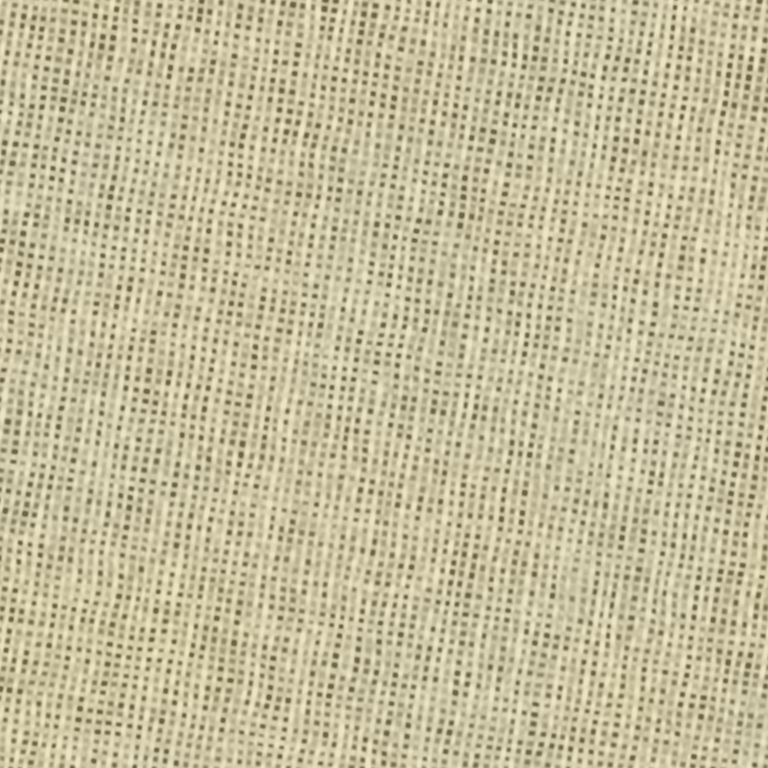
This texture is drawn by a Shadertoy shader. Its source:

```glsl
// Draws a fine, slightly tilted linen cloth with uneven threads and small dark gaps.

const float PI = 3.14159;
const float TILT = 0.14;                    // clockwise lean in radians
const vec2 THREADS = vec2(75.0, 78.0);      // warp and weft threads per canvas
const vec3 GAP_COLOR = vec3(0.42, 0.39, 0.26);
const vec3 THREAD_COLOR = vec3(0.90, 0.87, 0.74);

// Sine-free hash, 0 to 1
float hash(vec2 p) {
    vec3 h = fract(p.xyx * 0.1031);
    h += dot(h, h.yzx + 33.33);
    return fract((h.x + h.y) * h.z);
}

// Smooth value noise, 0 to 1
float noise(vec2 p) {
    vec2 cell = floor(p);
    vec2 f = fract(p);
    f = f * f * (3.0 - 2.0 * f);
    float low = mix(hash(cell), hash(cell + vec2(1.0, 0.0)), f.x);
    float high = mix(hash(cell + vec2(0.0, 1.0)), hash(cell + vec2(1.0, 1.0)), f.x);
    return mix(low, high, f.y);
}

// Canvas position to cloth axes: x across the warp, y along it
vec2 toCloth(vec2 p, float angle) {
    float c = cos(angle);
    float s = sin(angle);
    return vec2(c * p.x - s * p.y, s * p.x + c * p.y);
}

// Soft coverage of a thread centred in each unit cell
float threadCover(float x, float halfWidth, float softness) {
    float d = abs(fract(x) - 0.5);
    return 1.0 - smoothstep(halfWidth - softness, halfWidth + softness, d);
}

// Thickness variation of one thread along its length, -0.5 to 0.5
float slub(float id, float along, float seed) {
    float lengthwise = noise(vec2(id * 7.0 + seed, along * 0.35));
    return 0.65 * lengthwise + 0.35 * hash(vec2(id, seed)) - 0.5;
}

// Openness of the weave: faint patches and one packed streak
float weaveOpenness(vec2 cloth) {
    float alongWarp = noise(cloth * vec2(24.0, 7.0) + 5.0);
    float alongWeft = noise(cloth * vec2(7.0, 24.0) + 60.0);
    vec2 streak = (cloth - toCloth(vec2(0.76, 0.36), TILT)) / vec2(0.05, 0.2);
    return 0.3 + 0.22 * alongWarp + 0.18 * alongWeft - 0.3 * exp(-dot(streak, streak));
}

// Darkness of the gap nearest to t; every second column is more open
float gapDepth(vec2 t, float openness) {
    vec2 id = floor(t + 0.5);
    float paired = mod(id.x, 2.0) - 0.5;
    float column = noise(vec2(id.x * 5.0 + 11.0, t.y * 0.12)) - 0.5;
    float own = hash(id + 9.0) - 0.5;
    return clamp(openness + 0.22 * paired + 0.35 * column + 0.75 * own, 0.0, 1.0);
}

// Brightness of the weave, 0 in the deepest gaps and 1 on thread crowns
float weaveTone(vec2 t, float openness) {
    vec2 id = floor(t);
    float warpSlub = slub(id.x, t.y, 3.0);
    float weftSlub = slub(id.y, t.x, 41.0);
    float warp = threadCover(t.x, 0.27 + 0.14 * warpSlub, 0.20);
    float weft = threadCover(t.y, 0.27 + 0.16 * weftSlub, 0.21);

    // Alternating over and under crossings
    float over = 0.5 + 0.5 * sin(PI * t.x) * sin(PI * t.y);
    vec2 crown = 0.5 - 0.5 * cos(2.0 * PI * t);

    float gapTone = mix(0.66, -0.2, gapDepth(t, openness));
    float weftTone = 0.72 - 0.04 * over + 0.10 * crown.y + 0.20 * weftSlub;
    float warpTone = 0.74 + 0.12 * over + 0.13 * crown.x + 0.18 * warpSlub;
    return mix(mix(gapTone, weftTone, weft), warpTone, warp);
}

void mainImage(out vec4 fragColor, in vec2 fragCoord) {
    vec2 cloth = toCloth(fragCoord / iResolution.y, TILT);

    // Threads wobble slightly but keep their direction
    vec2 wobble = vec2(noise(cloth * vec2(30.0, 20.0)), noise(cloth * vec2(20.0, 30.0) + 50.0));
    vec2 t = cloth * THREADS + 0.3 * (wobble - 0.5);
    float tone = weaveTone(t, weaveOpenness(cloth));

    // Fibre grain at two scales
    tone += 0.18 * (noise(t * vec2(2.3, 2.1) + 80.0) - 0.5);
    tone += 0.10 * (noise(t * 1.1 + 30.0) - 0.5);
    vec3 color = mix(GAP_COLOR, THREAD_COLOR, clamp(tone, 0.0, 1.05));

    // Faint warm and cool stains
    color += vec3(0.008, 0.0, -0.025) * (noise(cloth * 5.0 + 70.0) - 0.5);
    fragColor = vec4(color, 1.0);
}
```
